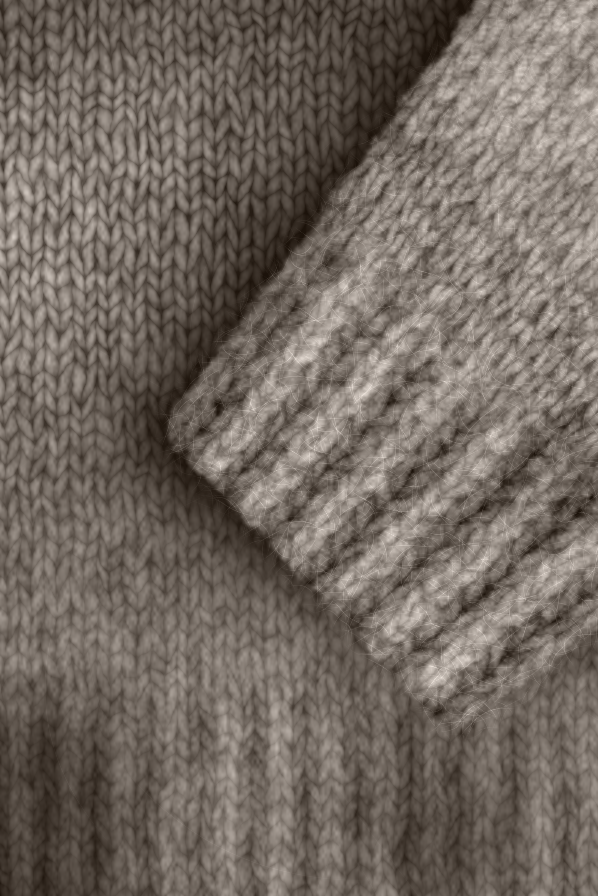
A Shadertoy shader for this texture:

```glsl
// A grey wool sweater: a ribbed sleeve cuff lying diagonally over a softer knitted body.
// Stitches are repeated slanted lobes; the sleeve uses a fan of columns around a far apex,
// and hashed cells scatter curved hairs for the fuzz.

float hash(vec2 p) {
    return fract(sin(dot(p, vec2(127.1, 311.7))) * 43758.55);
}

float noise(vec2 p) {
    vec2 i = floor(p), f = fract(p);
    f = f * f * (3.0 - 2.0 * f);
    return mix(mix(hash(i), hash(i + vec2(1, 0)), f.x),
               mix(hash(i + vec2(0, 1)), hash(i + vec2(1, 1)), f.x), f.y);
}

float fbm(vec2 p) {
    float sum = 0.0, amp = 0.5;
    for (int i = 0; i < 4; i++) {
        sum += amp * noise(p);
        p = mat2(1.6, 1.2, -1.2, 1.6) * p + 3.7;
        amp *= 0.5;
    }
    return sum;
}

// Soft round spot of light or shade
float spot(vec2 p, vec2 centre, float radius) {
    vec2 q = (p - centre) / radius;
    return exp(-dot(q, q));
}

// Height of V-shaped knit; x counts columns, y counts rows
float stitch(vec2 k) {
    float side = abs(fract(k.x) - 0.5);
    float x = side - 0.25;
    float y = fract(k.y - 1.5 * side) - 0.5;
    return clamp(1.0 - 11.0 * x * x - 2.6 * y * y, 0.0, 1.0);
}

// One gently curved hair per cell
float hairs(vec2 p, float cells, float seed) {
    vec2 g = p * cells, id = floor(g);
    float sum = 0.0, width = cells * max(0.0008, 0.7 / iResolution.y);
    for (int j = -1; j <= 1; j++)
    for (int i = -1; i <= 1; i++) {
        vec2 c = id + vec2(i, j), h = c + seed;
        float a = 6.283 * hash(h);
        vec2 q = g - c - vec2(hash(h + 3.1), hash(h + 7.7));
        q = mat2(cos(a), -sin(a), sin(a), cos(a)) * q;
        q.y += (hash(h + 5.3) - 0.5) * 1.2 * q.x * q.x;
        sum += (1.0 - smoothstep(0.0, width, abs(q.y)))
             * (1.0 - smoothstep(0.3, 0.9, abs(q.x))) * (0.2 + 0.8 * hash(h + 9.2));
    }
    return sum;
}

// Body of the sweater: vertical columns, ribbed hem, soft focus
float bodyTone(vec2 p, float outside) {
    vec2 warp = vec2(fbm(p * 22.0), fbm(p * 22.0 + 40.0)) - 0.47;
    vec2 k = p / vec2(0.029, 0.024) + warp * vec2(0.6, 1.5);
    float hem = 1.0 - smoothstep(0.15, 0.27, p.y);
    float focus = mix(0.15, 0.32, smoothstep(0.2, 0.75, p.y));
    float tone = 0.465 + focus * (stitch(k + vec2(0.27, 0.0)) - 0.62);
    float rib = cos(6.283 * (p.x + 0.012 * warp.x - 0.195) / 0.058);
    tone += hem * (0.075 * rib - 0.03);
    tone += 0.26 * (fbm(p * vec2(65.0, 38.0)) - 0.47) + 0.14 * (fbm(p * 7.0) - 0.47);
    tone += 0.10 * (noise(p * vec2(330.0, 200.0)) - 0.5);

    // Broad light and falloff
    tone *= 1.0 - 0.30 * smoothstep(0.80, 1.05, p.y);
    tone *= 1.0 - 0.42 * hem * (1.0 - smoothstep(0.05, 0.24, p.x));
    tone *= 1.0 - 0.32 * spot(p, vec2(0.50, 0.06), 0.08);
    tone *= 1.0 + 0.14 * spot(p, vec2(0.06, 0.68), 0.20);
    tone *= 1.0 + 0.08 * spot(p, vec2(0.30, 0.20), 0.12);

    // Shadow cast by the sleeve
    float shadow = exp(-outside / 0.08) * mix(0.20, 0.80, smoothstep(0.17, 0.47, p.y));
    return tone * (1.0 - shadow);
}

// Sleeve: s runs across it, along runs up from the cuff edge
float sleeveTone(vec2 p, float s, float along, float inside) {
    vec2 warp = vec2(fbm(p * 30.0), fbm(p * 30.0 + 17.0)) - 0.47;
    float cuff = 1.0 - smoothstep(0.24, 0.36, along + 0.06 * warp.x);
    float row = along / 0.034 + 0.9 * warp.y;
    float plain = stitch(vec2(s * 21.0 + 0.5 + 0.5 * warp.x, row));
    float ribbed = stitch(vec2(s * 14.0 + 0.5 + 0.5 * warp.x, row));
    float rib = cos(6.283 * (s * 7.0 + 0.16 * warp.y));
    float column = cos(6.283 * (s * 21.0 + 0.3 * warp.x));
    float far = smoothstep(0.3, 0.65, along);
    float tone = 0.555 + mix(0.26 - 0.08 * far, 0.22, cuff) * (mix(plain, ribbed, cuff) - 0.62);
    tone += rib * mix(0.025, 0.135, cuff) + 0.035 * column * (1.0 - cuff);

    // Matted wool
    tone += 0.34 * (fbm(p * 60.0 + warp * 2.0) - 0.47) + 0.16 * (fbm(p * 9.0) - 0.47);
    tone += 0.14 * (noise(p * 300.0) - 0.5);
    tone -= 0.09 * spot(p, vec2(0.61, 0.47), 0.08);
    tone += 0.05 * spot(p, vec2(0.58, 0.90), 0.12) + 0.05 * spot(p, vec2(0.42, 0.62), 0.12);
    tone *= mix(0.72, 1.0, smoothstep(-0.005, 0.03, inside));
    tone *= 1.0 - 0.18 * smoothstep(0.86, 1.0, s) * cuff;

    // Pale fleck in the yarn
    vec2 fleck = (p - vec2(0.485, 0.609)) / vec2(0.012, 0.007);
    return tone + 0.24 * exp(-dot(fleck, fleck) * 1.5);
}

void mainImage(out vec4 fragColor, in vec2 fragCoord) {
    vec2 p = fragCoord / iResolution.y;

    // Fan coordinates and rounded outline of the sleeve
    vec2 ray = p - vec2(-0.88, -0.906);
    float s = (atan(ray.y, ray.x) - 0.662) / 0.270;
    float along = dot(p - vec2(0.176, 0.518), vec2(0.714, 0.700));
    vec2 edge = vec2(min(s, 1.0 - s) * length(ray) * 0.270, along);
    float inside = 0.03 - length(max(0.03 - edge, 0.0));
    float ragged = inside + 0.018 * (fbm(p * 45.0) - 0.35);
    float cover = smoothstep(-0.004, 0.006, ragged);

    float tone = mix(bodyTone(p, max(-inside, 0.0)),
                     sleeveTone(p, s, along, inside), cover);

    // Loose fibres, sharpest around the cuff
    float fuzz = 0.0;
    for (int i = 0; i < 7; i++)
        fuzz += hairs(p + 0.005 * noise(p * 40.0), 17.0 + 6.0 * float(i), 11.3 * float(i));
    float halo = smoothstep(-0.024, 0.004, inside);
    float sharp = 1.0 - 0.6 * smoothstep(0.25, 0.6, along);
    tone += halo * sharp * (0.10 * min(fuzz, 2.0) - 0.06 * cover);
    tone += 0.03 * (1.0 - halo) * hairs(p, 5.0, 71.0);

    tone = clamp(tone, 0.07, 0.88);
    fragColor = vec4(tone + 0.037, tone, tone - 0.032, 1.0);
}
```
